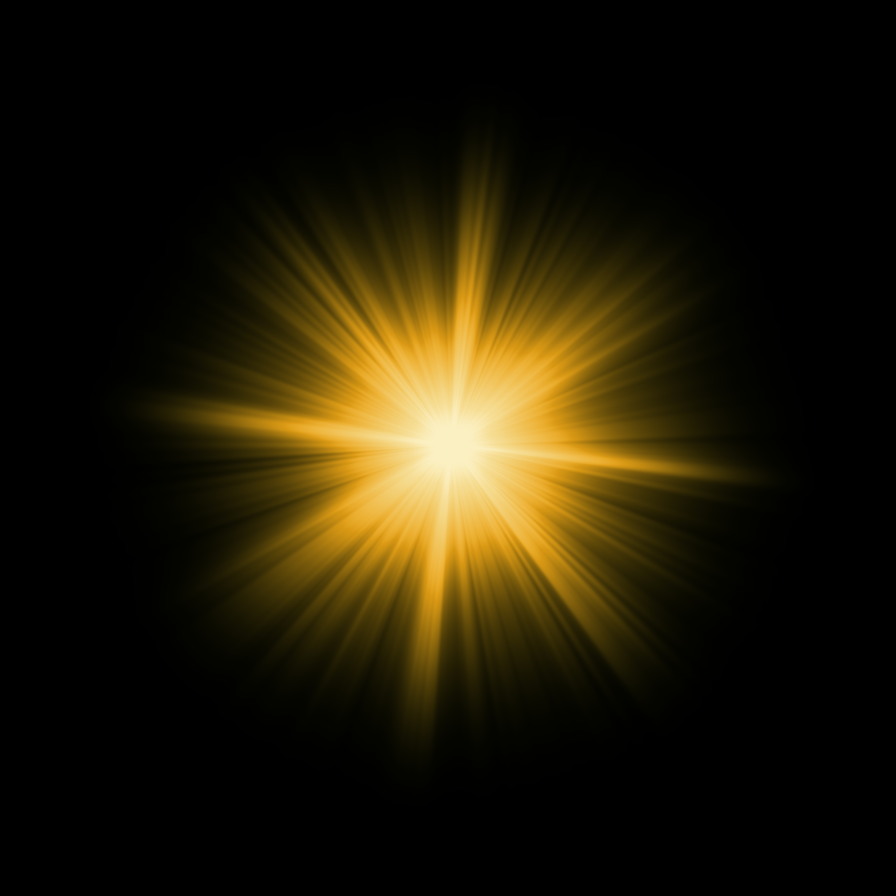
This background is drawn by a three.js fragment shader. Its source:

```glsl
// A golden starburst on black: a pale core, an amber halo and fine rays.
// Radial falloff is scaled by an angular gain made of eight broad spokes and
// periodic noise streaks; the resulting energy is mapped to a heat palette.

#define CENTER vec2(0.504, 0.503)
#define HALO_RADIUS 0.136
#define FALLOFF 12.6
#define FADE_START 0.22
#define FADE_END 0.42
#define SPOKE_TILT -0.113
#define CROSS_WIDTH 0.075
#define CROSS_GAIN 1.4
#define DIAGONAL_WIDTH 0.19
#define DIAGONAL_GAIN 0.65
#define GAP_LEVEL 0.70
#define STREAK_CONTRAST 1.25

varying vec2 vUv;

const float TAU = 6.2831853;
const vec3 AMBER = vec3(0.925, 0.645, 0.085);
const vec3 PALE_GOLD = vec3(0.96, 0.85, 0.54);
const vec3 CORE_CREAM = vec3(0.985, 0.94, 0.76);

float hash(vec2 p) {
  vec3 q = fract(vec3(p.xyx) * 0.1031);
  q += dot(q, q.yzx + 33.33);
  return fract((q.x + q.y) * q.z);
}

// Smooth noise around the circle; turn runs 0..1 and wraps without a seam.
float ringNoise(float turn, float cells, float seed) {
  float x = turn * cells;
  float cell = floor(x);
  float f = fract(x);
  f = f * f * (3.0 - 2.0 * f);
  float a = hash(vec2(mod(cell, cells), seed));
  float b = hash(vec2(mod(cell + 1.0, cells), seed));
  return mix(a, b, f);
}

// Four soft spokes, a quarter turn apart.
float spokes(float angle, float tilt, float width) {
  float quarter = TAU / 4.0;
  float d = mod(angle - tilt + 0.5 * quarter, quarter) - 0.5 * quarter;
  return exp(-d * d / (width * width));
}

// Fine streaks at three angular scales, averaging about one half.
float streaks(float turn) {
  float sum = 0.0;
  float cells = 64.0;
  float weight = 0.40;
  for (int i = 0; i < 3; i++) {
    sum += weight * ringNoise(turn, cells, 7.0 + 11.0 * float(i));
    cells *= 2.0;
    weight *= 0.87;
  }
  return sum / 1.05;
}

// Black to amber, then through pale gold to cream.
vec3 heatColor(float energy) {
  float lit = energy / pow(1.0 + pow(energy, 8.0), 0.125);
  vec3 color = AMBER * vec3(lit, pow(lit, 0.9), lit);
  float heat = log(max(energy, 0.0001));
  color = mix(color, PALE_GOLD, clamp(heat / 0.95, 0.0, 1.0));
  return mix(color, CORE_CREAM, smoothstep(0.9, 1.45, heat));
}

void main() {
  vec2 p = vUv - CENTER;
  float r = length(p);
  float angle = atan(p.y, p.x + (r < 0.00001 ? 0.00001 : 0.0));
  float turn = fract(angle / TAU + 1.0);

  // Angular gain, growing in contrast away from the core
  float gain = GAP_LEVEL
    + CROSS_GAIN * spokes(angle, SPOKE_TILT, CROSS_WIDTH)
    + DIAGONAL_GAIN * spokes(angle, SPOKE_TILT + TAU / 8.0, DIAGONAL_WIDTH);
  gain *= 1.0 + STREAK_CONTRAST * (streaks(turn) - 0.5);
  gain = pow(max(gain, 0.05), r / 0.25);

  // Radial falloff with a soft outer limit
  float energy = exp(FALLOFF * (HALO_RADIUS - r));
  energy *= 1.0 - smoothstep(FADE_START, FADE_END, r);

  gl_FragColor = vec4(heatColor(energy * gain), 1.0);
}
```
